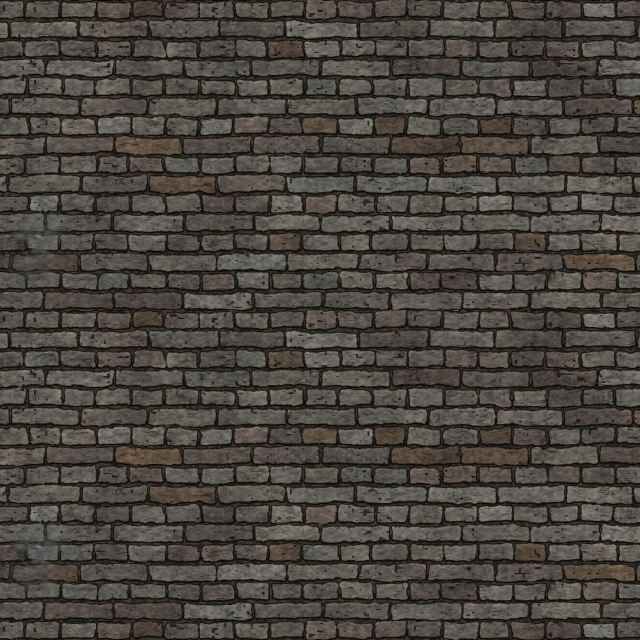
A three.js fragment shader for this texture:

```glsl
#define ROWS 33.0
#define REPEAT_ROWS 16.0
#define HEADER_PITCH 1.788
#define HALF_GAP 0.075
#define CORNER 0.11
#define SOFTNESS 0.05
#define JOINT_JITTER 0.1
#define EDGE_WEAR 0.20
#define GRAIN 0.50
#define SPECKLE 0.30
#define BLOTCH 0.42
#define PIT_DEPTH 0.65

varying vec2 vUv;

const vec3 OLIVE_GREY = vec3(0.362, 0.350, 0.315);
const vec3 PALE_GREY = vec3(0.385, 0.382, 0.355);
const vec3 DULL_RED = vec3(0.347, 0.305, 0.282);
const vec3 BROWN = vec3(0.330, 0.275, 0.222);
const vec3 MORTAR = vec3(0.200, 0.178, 0.153);
const vec3 CREVICE = vec3(0.045, 0.038, 0.031);
const vec3 PLASTER = vec3(0.335, 0.350, 0.360);

float hash(vec2 p) {
  return fract(sin(dot(p, vec2(127.1, 311.7))) * 43758.5453);
}

float noise(vec2 p) {
  vec2 i = floor(p);
  vec2 f = fract(p);
  f = f * f * (3.0 - 2.0 * f);
  return mix(mix(hash(i), hash(i + vec2(1.0, 0.0)), f.x),
             mix(hash(i + vec2(0.0, 1.0)), hash(i + vec2(1.0, 1.0)), f.x), f.y);
}

float fbm(vec2 p) {
  float sum = 0.0;
  float weight = 0.5;
  for (int i = 0; i < 4; i++) {
    sum += weight * noise(p);
    p = p * 2.07 + 17.3;
    weight *= 0.5;
  }
  return sum / 0.9375;
}

// Position of the vertical joint with the given index, in row heights
float jointX(float index, float row, float pitch, float shift) {
  float jitter = (hash(vec2(index, row + 40.0)) - 0.5) * 2.0 * JOINT_JITTER;
  return (index + shift) * pitch + jitter;
}

float roundedBox(vec2 p, vec2 halfSize, float radius) {
  vec2 d = abs(p) - halfSize + radius;
  return length(max(d, 0.0)) + min(max(d.x, d.y), 0.0) - radius;
}

vec3 brickTint(vec2 id, float lap) {
  float pick = hash(id + 3.7);
  vec3 tint = mix(OLIVE_GREY, PALE_GREY, hash(id + 9.1));
  tint = mix(tint, DULL_RED, smoothstep(0.45, 0.95, pick));
  tint = mix(tint, BROWN, step(0.93, pick) * (0.5 + 0.5 * hash(id + 17.0)));
  float shade = 0.89 + 0.20 * hash(id + 21.3);
  return tint * (shade + 0.06 * (hash(id + lap * 5.0) - 0.5));
}

void main() {
  // Wall space in row heights, counted down from the top
  float depth = (1.0 - vUv.y) * ROWS;
  float lap = floor(depth / REPEAT_ROWS);
  vec2 wall = vec2(vUv.x * ROWS, mod(depth, REPEAT_ROWS));
  vec2 warped = wall + 0.16 * (vec2(noise(wall * 1.3), noise(wall * 0.8 + 50.0)) - 0.5);

  // Header courses alternate with staggered stretcher courses
  float row = floor(warped.y);
  float isStretcher = mod(row, 2.0);
  float pitch = HEADER_PITCH * (1.0 + isStretcher);
  float stagger = mod(row, 4.0) > 2.0 ? 0.64 : 0.144;
  float shift = mix(0.77, stagger, isStretcher);
  float rowId = mod(row, REPEAT_ROWS);
  float column = floor(warped.x / pitch - shift);
  column += step(jointX(column + 1.0, rowId, pitch, shift), warped.x)
          - step(warped.x, jointX(column, rowId, pitch, shift));
  float left = jointX(column, rowId, pitch, shift);
  float right = jointX(column + 1.0, rowId, pitch, shift);
  vec2 id = vec2(column, rowId + 60.0 * isStretcher);

  // Brick outline, worn at the edges
  vec2 local = vec2(warped.x - 0.5 * (left + right), warped.y - row - 0.5);
  local.y += 0.06 * (hash(id + 31.0) - 0.5);
  vec2 halfSize = vec2(0.5 * (right - left), 0.5) - HALF_GAP;
  halfSize.y -= 0.05 * hash(id + 13.0);
  float edge = roundedBox(local, halfSize, CORNER);
  edge += EDGE_WEAR * (fbm(wall * 3.1 + 8.0) - 0.47);

  // Brick face: grain, blotches, fine creases and small pits
  float grain = fbm(wall * vec2(3.0, 5.5));
  float speckle = noise(wall * vec2(8.0, 11.0) + 70.0);
  float blotch = fbm(wall * 0.7 + 30.0);
  vec3 face = brickTint(id, lap);
  face *= 1.0 + GRAIN * (grain - 0.5) + SPECKLE * (speckle - 0.5) + BLOTCH * (blotch - 0.5);
  float pits = smoothstep(0.76, 0.95, noise(wall * vec2(5.0, 7.0) + 90.0));
  pits *= smoothstep(0.35, 0.65, noise(wall * 1.2 + 170.0));
  float crease = 1.0 - smoothstep(0.0, 0.05, abs(fbm(wall * vec2(0.9, 2.6) + 5.0) - 0.5));
  crease *= smoothstep(0.5, 0.8, noise(wall * 1.6 + 110.0));
  face *= (1.0 - PIT_DEPTH * pits) * (1.0 - 0.35 * crease);
  float rim = smoothstep(-0.19, -0.06, edge);
  face *= 1.0 + 0.10 * rim * smoothstep(0.2, -0.2, local.y);

  // Recessed mortar with a thin black crevice, deepest below each brick
  float below = smoothstep(-0.1, 0.4, local.y);
  float crevice = 1.0 - smoothstep(0.03, 0.09 + 0.06 * below, edge);
  vec3 joint = MORTAR * (0.60 + 0.8 * noise(wall * 6.0 + 130.0));
  joint = mix(joint, CREVICE, crevice * (0.75 + 0.25 * below));
  vec3 color = mix(face, joint, smoothstep(-SOFTNESS, SOFTNESS, edge));

  // Plaster smear near the left side
  float smear = 1.0 - smoothstep(0.4, 1.5, length((wall - vec2(1.9, 12.6)) / vec2(1.3, 1.8)));
  smear *= smoothstep(0.25, 0.6, fbm(wall * 1.4 + 150.0));
  color = mix(color, PLASTER * (0.6 + 0.8 * grain), 0.7 * smear);

  gl_FragColor = vec4(color, 1.0);
}
```
